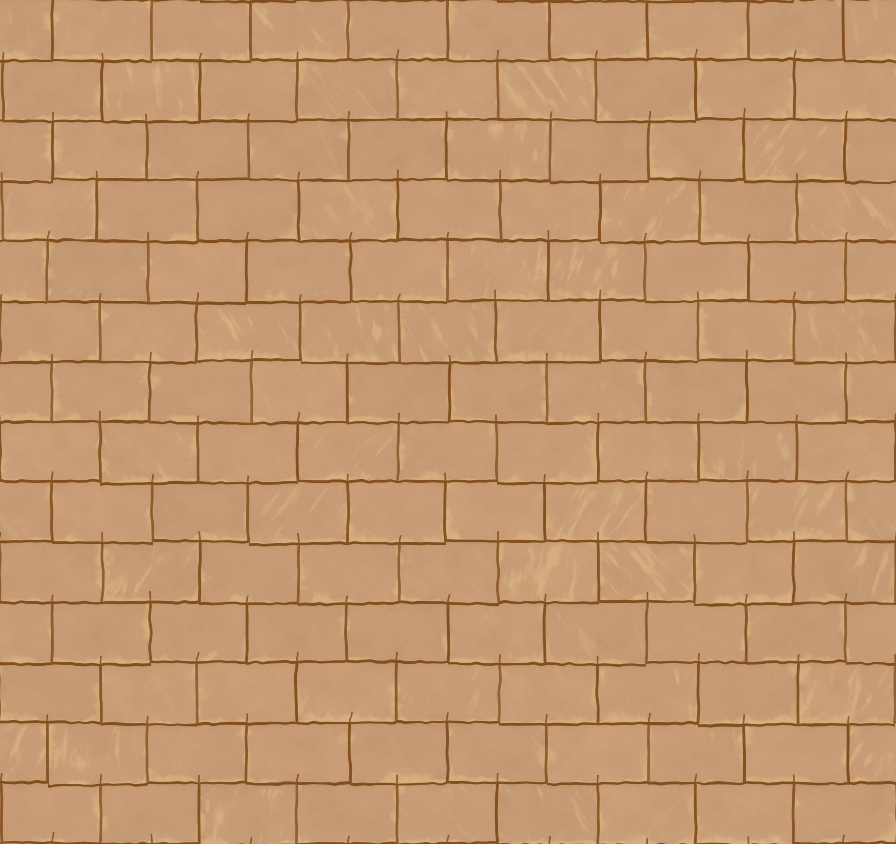
This texture is drawn by a Shadertoy shader. Its source:

```glsl
// Weathered tan roof slates in staggered courses, nine across and fourteen down

float hash(vec2 p) {
    return fract(sin(dot(p, vec2(127.1, 311.7))) * 43758.5453);
}

float noise(vec2 p) {
    vec2 i = floor(p), f = fract(p);
    f = f * f * (3.0 - 2.0 * f);
    return mix(mix(hash(i), hash(i + vec2(1, 0)), f.x),
               mix(hash(i + vec2(0, 1)), hash(i + vec2(1, 1)), f.x), f.y);
}

float fbm(vec2 p) {
    float sum = 0.0, amp = 0.53;
    for (int i = 0; i < 4; i++) {
        sum += amp * noise(p);
        p = p * 2.03 + 7.1;
        amp *= 0.5;
    }
    return sum;
}

// Random value per slate, wrapping at the canvas borders
float slateHash(vec2 id, float salt) {
    return hash(mod(id, vec2(9, 14)) + salt * 17.3);
}

// Position of the joint on the left of a slate
float joint(float col, float row) {
    return col + 0.5 * mod(row, 2.0) + 0.06 * (slateHash(vec2(col, row), 1.0) - 0.5);
}

float column(float x, float row) {
    float col = floor(x - 0.5 * mod(row, 2.0) + 0.5);
    return col - step(x, joint(col, row));
}

// Height of the slightly tilted, chipped lower edge of a course
float lowerEdge(float x, float row) {
    float col = column(x, row);
    vec2 id = vec2(col, row);
    float tilt = 0.06 * (slateHash(id, 3.0) - 0.5) * (x - joint(col, row) - 0.5);
    return row + 0.05 * (slateHash(id, 2.0) - 0.5) + tilt
         + 0.03 * (noise(vec2(x * 14.0, row * 5.3)) - 0.5);
}

// Soft line coverage at a distance from its centre
float line(float d, float halfWidth, float px) {
    return 1.0 - smoothstep(halfWidth - 0.5 * px, halfWidth + 0.6 * px, d);
}

void mainImage(out vec4 fragColor, in vec2 fragCoord) {
    vec2 p = fragCoord / iResolution.xy * vec2(9, 14);
    float px = 9.0 / iResolution.x;
    p.x += 0.018 * (noise(vec2(floor(p.x * 2.0 + 0.5) * 3.7, p.y * 4.0)) - 0.5);

    // Find the slate and the distances to its sides, in slate widths
    float row = floor(p.y + 0.5);
    row -= step(p.y, lowerEdge(p.x, row));
    float col = column(p.x, row);
    vec2 id = vec2(col, row);
    float left = p.x - joint(col, row);
    float right = joint(col + 1.0, row) - p.x;
    float side = min(left, right);
    float up = 0.605 * (p.y - lowerEdge(p.x, row));
    float down = 0.605 * (lowerEdge(p.x, row + 1.0) - p.y);

    // Slate face: mottling, grain and a small tone shift
    float mottle = fbm(p * vec2(5.0, 3.0) + 3.0);
    float grain = noise(p * vec2(55.0, 33.0));
    vec3 color = vec3(0.78, 0.61, 0.46);
    color *= 1.0 + 0.025 * (slateHash(id, 4.0) - 0.5) + 0.06 * (mottle - 0.5) + 0.02 * (grain - 0.5);

    // Pale worn rim along the bottom and sides
    float patchy = fbm(p * vec2(4.0, 3.0) + id * 5.7);
    float ragged = fbm(p * vec2(24.0, 12.0));
    float reach = 0.025 + 0.16 * smoothstep(0.35, 0.85, patchy) * (0.4 + ragged);
    float rim = min(up, side + 0.025);
    float wear = (1.0 - smoothstep(0.2 * reach, reach, rim)) * (0.45 + 0.5 * ragged);

    // Slanted pale scratches on some slates
    float slant = 1.6 * (slateHash(id, 5.0) - 0.5);
    vec2 q = vec2((left + slant * up) * 13.0, up * 3.5) + id * 9.1;
    float streak = smoothstep(0.58, 0.8, fbm(q)) * smoothstep(0.45, 0.95, slateHash(id, 6.0));
    wear = max(wear, 0.65 * streak * smoothstep(0.0, 0.08, down));
    color = mix(color, vec3(0.86, 0.72, 0.52), clamp(wear, 0.0, 1.0));

    // Brown gaps with a soft shade, darker at some joints
    float nearest = left < right ? col : col + 1.0;
    float depth = 0.75 + 0.25 * slateHash(vec2(nearest, row), 7.0);
    float gapWidth = 0.009 + 0.007 * noise(vec2(p.x * 5.0, floor(p.y + 0.5) * 4.1));
    float gap = max(line(min(up, down), gapWidth, px),
                    line(side, 0.008 + 0.006 * depth, px) * depth);

    // Small bent hook rising over each joint of the course below
    float below = column(p.x, row - 1.0);
    float hookX = p.x - joint(below, row - 1.0);
    hookX = hookX > 0.5 ? p.x - joint(below + 1.0, row - 1.0) : hookX;
    float bend = 0.02 * (slateHash(id, 8.0) - 0.2) * smoothstep(0.02, 0.09, up);
    float hookTop = 0.075 + 0.035 * slateHash(id, 9.0);
    float hook = line(abs(hookX - bend), 0.008, px) * line(up, hookTop, px);
    gap = max(gap, 0.85 * hook);

    float shade = 0.22 * exp(-down / 0.022) + 0.16 * exp(-side / 0.014) + 0.12 * exp(-up / 0.012);
    color = mix(color, vec3(0.60, 0.41, 0.21), shade);
    color = mix(color, vec3(0.49, 0.28, 0.09), 0.92 * gap);
    fragColor = vec4(color, 1.0);
}
```
